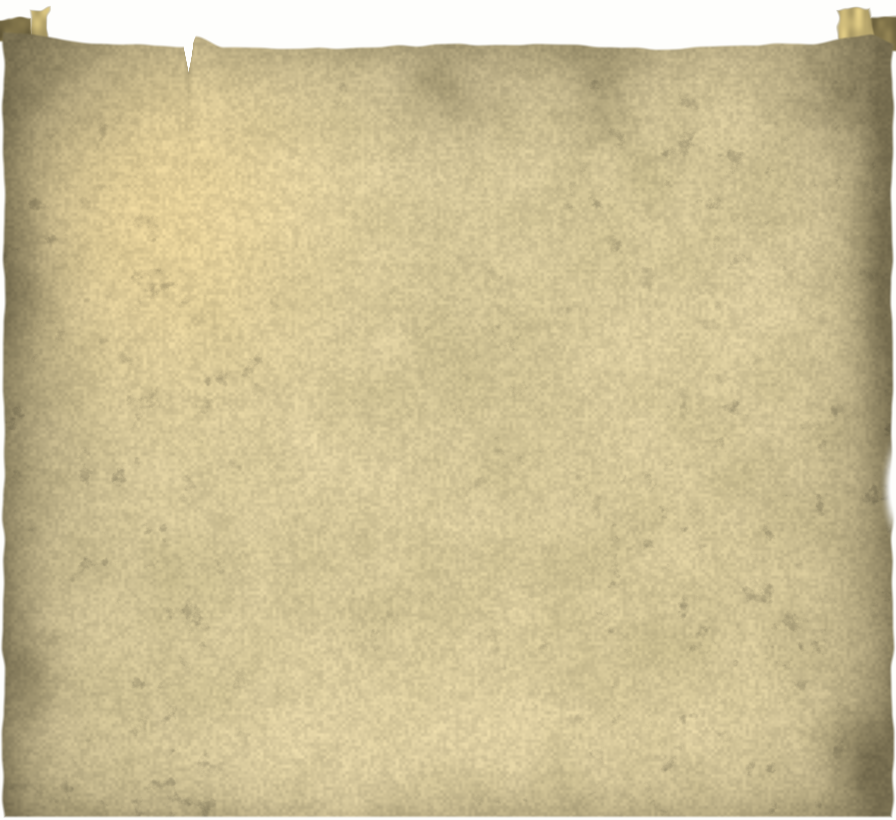
This texture is drawn by a Shadertoy shader. Its source:

```glsl
// A worn sheet of parchment on white, with a torn wavy top edge and two curled tabs.
// The outline comes from smooth height profiles; the surface layers broad warm and
// dark stains, an uneven burnt border, fibres and fine grain from sine-free noise.

const vec3 PAPER_WHITE = vec3(0.995, 0.995, 0.99);
const vec3 LIGHT_TAN = vec3(0.875, 0.815, 0.635);
const vec3 MID_TAN = vec3(0.775, 0.725, 0.545);
const vec3 WARM_TAN = vec3(0.915, 0.825, 0.595);
const vec3 BURNT = vec3(0.43, 0.395, 0.285);
const float TOP_LEVEL = 0.946;
const float SIDE_INSET = 0.004;
const float EDGE_SOFT = 0.0022;
const float BORDER_WIDTH = 0.045;
const float GRAIN_SCALE = 260.0;
const float GRAIN_AMOUNT = 0.11;
const float STAIN_AMOUNT = 0.75;

float hash(vec2 p) {
    vec3 q = fract(vec3(p.xyx) * 0.1031);
    q += dot(q, q.yzx + 33.33);
    return fract((q.x + q.y) * q.z);
}

float noise(vec2 p) {
    vec2 i = floor(p), f = fract(p);
    f = f * f * (3.0 - 2.0 * f);
    return mix(mix(hash(i), hash(i + vec2(1, 0)), f.x),
               mix(hash(i + vec2(0, 1)), hash(i + vec2(1, 1)), f.x), f.y);
}

float fbm(vec2 p) {
    float sum = 0.0, amp = 0.5;
    for (int i = 0; i < 5; i++) {
        sum += amp * noise(p);
        p = mat2(1.6, 1.2, -1.2, 1.6) * p + 17.3;
        amp *= 0.5;
    }
    return sum;
}

// Soft elliptical spot
float spot(vec2 p, vec2 centre, vec2 size) {
    vec2 d = (p - centre) / size;
    return exp(-dot(d, d));
}

float boxMask(vec2 p, vec2 lo, vec2 hi) {
    vec2 d = min(p - lo, hi - p);
    return smoothstep(-EDGE_SOFT, EDGE_SOFT, min(d.x, d.y));
}

// Height of the torn upper edge
float topEdge(float x) {
    float y = TOP_LEVEL - 0.006 * spot(vec2(x, 0), vec2(0.32, 0), vec2(0.12, 1));
    y -= 0.006 * spot(vec2(x, 0), vec2(0.73, 0), vec2(0.07, 1));
    y += 0.014 * (1.0 - smoothstep(0.02, 0.11, x));
    y += 0.011 * smoothstep(0.90, 0.965, x) - 0.012 * smoothstep(0.97, 1.0, x);
    y += 0.013 * smoothstep(0.213, 0.219, x) * (1.0 - smoothstep(0.219, 0.250, x));
    y -= 0.030 * max(0.0, 1.0 - abs(x - 0.2105) / 0.0055);
    return y + 0.003 * (noise(vec2(x * 45.0, 3.0)) - 0.5);
}

// Rolled ends standing above the sheet: colour and coverage
vec4 tabs(vec2 p) {
    float wobble = 0.006 * (noise(p * 90.0) - 0.5);
    vec2 q = p + wobble;
    float leftDark = boxMask(q, vec2(-0.1, 0.95), vec2(0.034, 0.977));
    float leftLight = boxMask(q, vec2(0.032 + 0.15 * (p.y - 0.96), 0.95), vec2(0.053, 0.989));
    float rightLight = boxMask(q, vec2(0.937, 0.94), vec2(0.977 - 0.25 * (p.y - 0.96), 0.989));
    float rightDark = boxMask(q, vec2(0.96, 0.94), vec2(1.1, 0.979));
    float lit = max(leftLight, rightLight);
    vec3 colour = mix(vec3(0.49, 0.44, 0.28), vec3(0.73, 0.66, 0.43), lit);
    colour *= 0.75 + 0.5 * noise(p * vec2(120.0, 70.0));
    return vec4(colour, max(lit, max(leftDark, rightDark)));
}

vec3 parchment(vec2 p, vec2 q, float inside, float below) {
    float clouds = fbm(q * 5.0 + 4.0);
    float mottling = fbm(q * 19.0 + 9.0);

    // Broad lighting
    float shade = 0.30 + 0.9 * (clouds - 0.5) + 0.9 * (mottling - 0.5);
    shade += 0.30 * spot(p, vec2(0.50, 0.58), vec2(0.24, 0.26));
    shade += 0.22 * spot(p, vec2(0.42, 0.25), vec2(0.40, 0.12));
    shade -= 0.25 * spot(p, vec2(0.55, 0.11), vec2(0.35, 0.05));
    vec3 colour = mix(LIGHT_TAN, MID_TAN, clamp(shade, 0.0, 1.0));
    colour = mix(colour, WARM_TAN, 0.75 * spot(p, vec2(0.18, 0.74), vec2(0.17, 0.20)));

    // Uneven border and larger stains
    float burn = 0.75 * exp(-inside / (BORDER_WIDTH * (0.35 + 1.3 * clouds)));
    burn += 0.48 * exp(-max(below, 0.0) / 0.040) * (0.35 + clouds);
    burn += 0.45 * exp(-p.y / 0.035) * (0.3 + clouds);
    float stains = 0.40 * spot(p, vec2(0.51, 0.89), vec2(0.07, 0.07));
    stains += 0.30 * spot(p, vec2(0.67, 0.89), vec2(0.05, 0.07));
    stains += 0.40 * spot(p, vec2(0.06, 0.89), vec2(0.08, 0.07));
    stains += 0.50 * spot(p, vec2(0.95, 0.89), vec2(0.08, 0.07));
    stains += 0.45 * spot(p, vec2(0.99, 0.68), vec2(0.03, 0.22));
    stains += 0.40 * spot(p, vec2(0.02, 0.66), vec2(0.035, 0.07));
    stains += 0.35 * spot(p, vec2(0.03, 0.19), vec2(0.04, 0.09));
    stains += 0.55 * spot(p, vec2(0.97, 0.07), vec2(0.05, 0.06));
    burn += STAIN_AMOUNT * stains * (0.4 + 1.1 * mottling);
    colour = mix(colour, BURNT, clamp(burn, 0.0, 0.92));

    // Flecks, fibres and grain
    float flecks = smoothstep(0.64, 0.82, fbm(q * 48.0)) * smoothstep(0.35, 0.65, clouds);
    float fibres = noise(q * vec2(30.0, 230.0)) + noise(q * vec2(210.0, 18.0)) - 1.0;
    float grain = noise(q * GRAIN_SCALE) + 0.5 * noise(q * GRAIN_SCALE * 0.5) - 0.75;
    colour *= 1.0 - 0.16 * flecks + 0.02 * fibres + GRAIN_AMOUNT * grain;
    return colour;
}

void mainImage(out vec4 fragColor, in vec2 fragCoord) {
    vec2 p = fragCoord / iResolution.xy;
    vec2 q = p * vec2(iResolution.x / iResolution.y, 1.0);
    float ragged = 0.004 * (noise(vec2(p.y * 38.0, 8.0)) - 0.5);
    float inside = min(p.x - SIDE_INSET, 1.0 - SIDE_INSET - p.x) + ragged;
    float below = topEdge(p.x) - p.y;
    float sheet = smoothstep(-EDGE_SOFT, EDGE_SOFT, min(min(inside, below), p.y - 0.004));

    vec4 tab = tabs(p);
    vec3 colour = mix(PAPER_WHITE, tab.rgb, tab.a);
    colour = mix(colour, parchment(p, q, max(inside, 0.0), below), sheet);

    // Faded bite on the right side
    float bite = spot(p, vec2(1.003, 0.405), vec2(0.016, 0.055));
    colour = mix(colour, PAPER_WHITE, smoothstep(0.15, 0.8, bite));
    fragColor = vec4(clamp(colour, 0.0, 1.0), 1.0);
}
```
